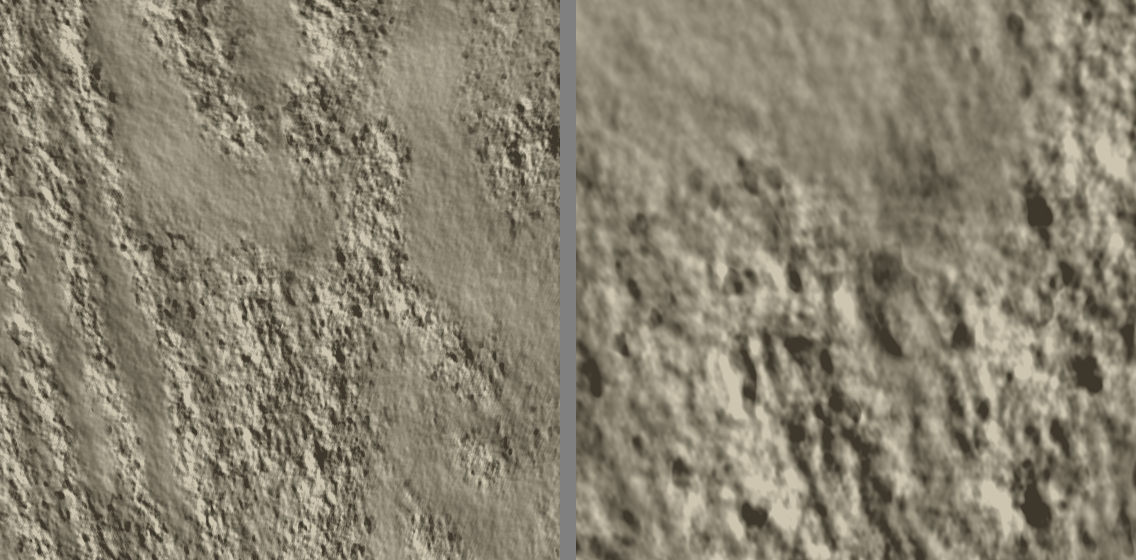
Left: the whole. Right: its middle third, enlarged.
Write a Shadertoy shader that draws this texture.

```glsl
// Churned, drying mud: slanting wheel ruts on the left, crumbly mounds on the right.
// A coarse height field of ridges and mounds sets the broad light and the roughness;
// sheared fractal noise, shaded from the lower left, adds crumbs, pits and streaks.

const vec3 WET_SHADOW = vec3(0.24, 0.22, 0.17);
const vec3 DRY_CLAY = vec3(0.73, 0.70, 0.62);
const vec2 TO_LIGHT = vec2(-0.8, -0.6);

// Mound crests as segments: start xy, end xy
const int MOUND_COUNT = 11;
const vec4 MOUNDS[MOUND_COUNT] = vec4[MOUND_COUNT](
    vec4(0.29, 1.00, 0.43, 0.76), vec4(0.56, 0.82, 0.55, 0.72),
    vec4(0.69, 0.73, 0.65, 0.48), vec4(0.61, 0.44, 0.57, 0.16),
    vec4(0.56, 0.14, 0.56, 0.00), vec4(0.74, 0.46, 0.85, 0.33),
    vec4(0.85, 0.19, 0.88, 0.14), vec4(0.46, 0.50, 0.47, 0.18),
    vec4(0.93, 0.77, 0.95, 0.70), vec4(0.78, 0.04, 0.81, 0.00),
    vec4(0.57, 1.00, 0.59, 0.90));

float hash(vec2 cell) {
    return fract(sin(dot(cell, vec2(127.1, 311.7))) * 43758.5453);
}

float noise(vec2 p) {
    vec2 cell = floor(p);
    vec2 f = fract(p);
    f = f * f * (3.0 - 2.0 * f);
    float low = mix(hash(cell), hash(cell + vec2(1, 0)), f.x);
    float high = mix(hash(cell + vec2(0, 1)), hash(cell + vec2(1, 1)), f.x);
    return mix(low, high, f.y);
}

float fbm(vec2 p, int octaves, float gain) {
    float sum = 0.0, total = 0.0, amplitude = 1.0;
    for (int i = 0; i < octaves; i++) {
        sum += amplitude * noise(p);
        total += amplitude;
        amplitude *= gain;
        p = mat2(1.6, 1.2, -1.2, 1.6) * p + 17.3;
    }
    return sum / total;
}

float segmentDistance(vec2 p, vec2 a, vec2 b) {
    vec2 along = b - a;
    float t = clamp(dot(p - a, along) / dot(along, along), 0.0, 1.0);
    return length(p - a - along * t);
}

float bump(float dist, float width) {
    return exp(-dist * dist / (width * width));
}

// Coarse height: parallel rut ridges and scattered mounds, 0 to 1
float earthHeight(vec2 p) {
    float down = 1.0 - p.y;
    float height = 0.0;
    for (int i = 0; i < 4; i++) {
        float crest = 0.12 - 0.11 * float(i) + 0.23 * down + 0.05 * down * down;
        height = max(height, bump(p.x - crest, 0.029));
    }
    for (int i = 0; i < MOUND_COUNT; i++) {
        float dist = segmentDistance(p, MOUNDS[i].xy, MOUNDS[i].zw);
        height = max(height, bump(dist, 0.050));
    }
    return height;
}

// Shears space so that grain follows the ruts, leaning less to the right
vec2 alongRuts(vec2 p) {
    float lean = mix(0.30, -0.10, smoothstep(0.0, 1.2, p.x));
    return vec2(p.x + lean * (p.y - 0.5), p.y);
}

float crumbs(vec2 p) {
    return fbm(alongRuts(p) * vec2(50.0, 36.0), 4, 0.58);
}

void mainImage(out vec4 fragColor, in vec2 fragCoord) {
    vec2 p = fragCoord / iResolution.y;
    vec2 rut = alongRuts(p);

    // Ragged outlines for the coarse forms
    vec2 wobble = vec2(fbm(p * 13.0, 3, 0.6), fbm(p * 13.0 + 41.0, 3, 0.6)) - 0.5;
    vec2 q = p + 0.07 * wobble;
    float height = earthHeight(q);
    float slope = height - earthHeight(q + TO_LIGHT * 0.04);

    // Crumbly crests, speckled flats and smooth troughs
    float patches = fbm(rut * vec2(9.0, 4.0) + 7.0, 3, 0.5);
    float rough = clamp(0.85 * height + 1.5 * (patches - 0.36), 0.08, 1.0);
    float relief = crumbs(p) - crumbs(p + TO_LIGHT * 0.006);

    // Pale dry clods and darker damp clumps on the crests
    float clods = fbm(rut * vec2(24.0, 16.0) + 3.0, 3, 0.6);
    float damp = fbm(p * 7.0 + 23.0, 2, 0.5);

    // Small cracks and pits, gathered where the ground is rough
    float pitNoise = fbm(rut * vec2(80.0, 52.0) + 61.0, 2, 0.5);
    float pits = smoothstep(0.60, 0.78, pitNoise) * smoothstep(0.05, 0.5, rough);

    // Faint drag streaks and a soft sheen on the smooth mud
    float streaks = noise(rut * vec2(55.0, 5.0)) - 0.5;
    float sheen = smoothstep(0.50, 0.80, noise(p * 6.0 + 11.0)) * (1.0 - rough);

    float tone = 0.64 + relief * (0.6 + 2.6 * rough);
    tone += 0.20 * slope + 0.75 * height * (clods - 0.43);
    tone += 0.28 * (damp - 0.5) + 0.06 * streaks + 0.08 * sheen;
    tone -= 0.45 * pits + 0.05 * rough;

    vec3 mud = mix(WET_SHADOW, DRY_CLAY, clamp(tone, 0.0, 1.15));
    fragColor = vec4(mud, 1.0);
}
```
